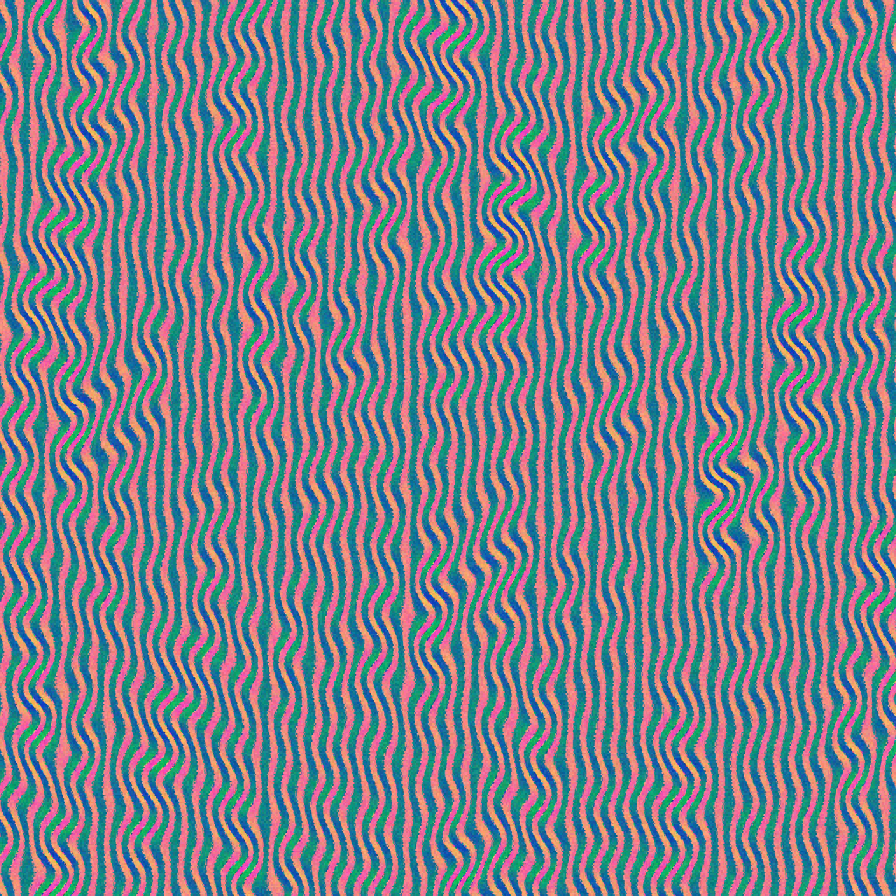
Write a WebGL 1 fragment shader that draws this pattern.

```glsl
precision highp float;
// Upright rippling stripes in coral and teal, tinted by their lean, with fine grain.

uniform vec2 u_resolution;

const float TAU = 6.2831853;

float hash(vec2 p) {
  vec3 q = fract(vec3(p.xyx) * 0.1031);
  q += dot(q, q.yzx + 33.33);
  return fract((q.x + q.y) * q.z);
}

vec3 grain(vec2 cell) {
  return vec3(hash(cell), hash(cell + 517.0), hash(cell + 1039.0)) - 0.5;
}

// Layered sines: x is the sideways shift, y its slope along the stripe.
vec2 ripple(vec2 p) {
  vec2 sum = vec2(0.0);
  for (int i = 0; i < 28; i++) {
    float n = float(i);
    vec2 seed = vec2(n * 17.0 + 3.0, n * 5.0 + 19.0);
    float across = mix(-13.0, 13.0, (n + hash(seed)) / 28.0);
    float down = mix(9.0, 16.5, hash(seed + 101.0));
    vec2 wave = TAU * vec2(across, down);
    float angle = dot(p, wave) + TAU * hash(seed + 207.0);
    sum += 0.00108 * vec2(sin(angle), wave.y * cos(angle));
  }
  return sum;
}

void main() {
  vec2 uv = gl_FragCoord.xy / u_resolution;
  vec3 speckle = grain(floor(uv * 512.0));
  vec2 bend = ripple(uv);

  // Stripes: 60 across, +1 warm and -1 cool, with speckled edges.
  vec3 phase = vec3(TAU * 60.0 * (uv.x + bend.x)) + speckle * 0.8;
  vec3 stripe = clamp((sin(phase) - 0.1) * 3.0, -1.0, 1.0);

  // Lean shifts warm from magenta to yellow and cool from green to navy.
  float lean = clamp(bend.y * 3.0, -2.6, 2.6);
  vec3 color = vec3(0.51, 0.5, 0.54) + stripe * vec3(0.44, 0.09 * lean, -0.075 * lean);

  color += speckle.zxy * 0.13;
  gl_FragColor = vec4(clamp(color, 0.0, 1.0), 1.0);
}
```
